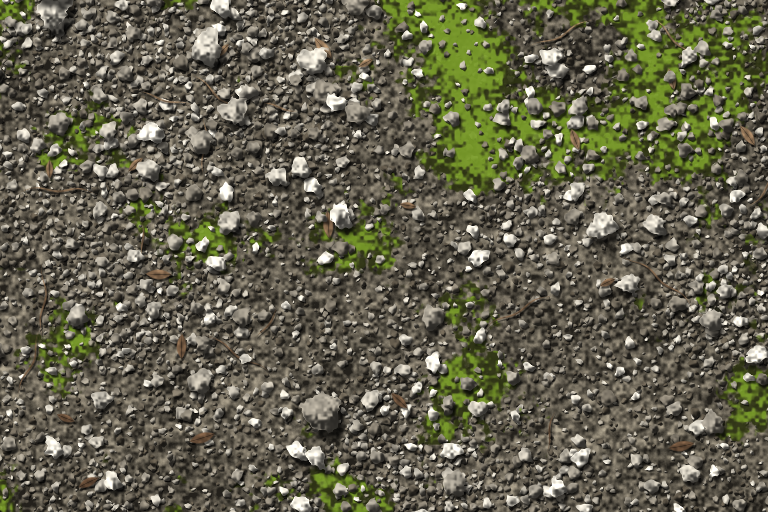
A Shadertoy shader for this texture:

```glsl
const vec2 SUN = vec2(-0.5, 0.866);

vec2 hash2(vec2 p) {
    vec3 q = fract(vec3(p.xyx) * vec3(0.1031, 0.1030, 0.0973));
    q += dot(q, q.yzx + 33.33);
    return fract((q.xx + q.yz) * q.zy);
}

float noise(vec2 p) {
    vec2 i = floor(p), f = fract(p);
    f = f * f * (3.0 - 2.0 * f);
    return mix(mix(hash2(i).x, hash2(i + vec2(1, 0)).x, f.x),
               mix(hash2(i + vec2(0, 1)).x, hash2(i + 1.0).x, f.x), f.y);
}

float fbm(vec2 p) {
    float sum = 0.0, amp = 0.5;
    for (int i = 0; i < 5; i++) {
        sum += amp * noise(p);
        p = mat2(1.6, 1.2, -1.2, 1.6) * p + 7.3;
        amp *= 0.5;
    }
    return sum;
}

mat2 rotation(float a) {
    float c = cos(a), s = sin(a);
    return mat2(c, s, -s, c);
}

// Signed edge of a lumpy, slightly elongated stone
float stoneEdge(vec2 q, float radius, vec2 rnd) {
    q = rotation(rnd.x * 6.28) * q;
    q.y *= 1.0 + 0.5 * rnd.y;
    float a = atan(q.y, q.x);
    float lump = 0.10 * sin(3.0 * a + rnd.y * 40.0) + 0.07 * sin(5.0 * a + rnd.x * 60.0);
    return length(q) * (1.0 + lump) - radius;
}

// One jittered layer of sunlit stones with cast shadows
void scatterStones(inout vec3 col, vec2 p, float cell, float density, float pale, float seed) {
    vec2 g = p / cell, home = floor(g);
    float blur = 0.8 / (iResolution.y * cell);
    float grit = noise(p * 170.0) - 0.5 + 0.6 * (noise(p * 75.0 + 9.0) - 0.5);
    for (int j = -1; j <= 1; j++)
    for (int i = -1; i <= 1; i++) {
        vec2 id = home + vec2(i, j);
        vec2 place = hash2(id + seed), kind = hash2(id + seed + 57.0), form = hash2(id + seed + 113.0);
        vec2 centre = id + 0.5 + 0.7 * (place - 0.5);
        vec2 q = g - centre;
        float cluster = smoothstep(0.25, 0.65, noise(centre * cell * 5.0 + 3.0));
        if (kind.x > density * (0.45 + 0.75 * cluster) || dot(q, q) > 1.1) continue;

        float radius = mix(0.24, 0.52, kind.y * kind.y);
        float shadow = stoneEdge(q + SUN * radius * 0.5, radius, form);
        col *= 1.0 - 0.68 * smoothstep(0.10, -0.12, shadow);

        float edge = stoneEdge(q, radius, form) + 0.10 * grit;
        float facing = dot(q, SUN) / radius + 0.9 * grit;
        float light = mix(0.34, 1.08, smoothstep(-0.85, 0.25, facing));
        float tone = clamp(pale + 0.8 * (form.y - 0.5), 0.0, 1.0);
        vec3 stone = mix(vec3(0.34, 0.31, 0.26), vec3(0.87, 0.85, 0.80), tone);
        stone *= light * (1.0 + 0.35 * grit);
        col = mix(col, stone, smoothstep(blur, -blur, edge));
    }
}

// Crumbly soil shaded by its own relief
vec3 soil(vec2 p) {
    float height = fbm(p * 34.0);
    float relief = height - fbm((p + SUN * 0.007) * 34.0);
    float tone = 0.40 + 1.5 * relief + 0.7 * (noise(p * 150.0) - 0.5) + 0.5 * (fbm(p * 6.0) - 0.5);
    return mix(vec3(0.13, 0.12, 0.10), vec3(0.66, 0.62, 0.54), clamp(tone, 0.0, 1.0));
}

// Velvety cushions, thicker toward the upper right
void growMoss(inout vec3 col, vec2 p) {
    float field = fbm(p * 5.5 + 21.0) + 0.26 * (fbm(p * 32.0) - 0.5);
    field += 0.10 * smoothstep(0.7, 1.6, p.x * 0.5 + p.y) - 0.02;
    float cover = smoothstep(0.53, 0.60, field + 0.14 * (noise(p * 120.0) - 0.5));
    float tuft = noise(p * 140.0) * 0.6 + noise(p * 60.0 + SUN) * 0.4;
    float lush = smoothstep(0.35, 0.8, tuft + 1.5 * (field - 0.60));
    vec3 moss = mix(vec3(0.17, 0.19, 0.07), vec3(0.45, 0.58, 0.15), lush);
    col = mix(col, moss, 0.92 * cover);
}

// Fallen leaves and thin bent twigs
void dropLitter(inout vec3 col, vec2 p, float aspect) {
    float px = 1.0 / iResolution.y;
    for (int i = 0; i < 34; i++) {
        vec2 place = hash2(vec2(i, 4.0)), kind = hash2(vec2(i, 71.0));
        mat2 turn = rotation(kind.x * 6.28);
        vec2 q = turn * (p - place * vec2(aspect, 1.0)), sun = turn * SUN;
        bool leaf = i < 18;
        float reach = leaf ? mix(0.014, 0.028, kind.y) : mix(0.025, 0.075, kind.y);
        q.y += (leaf ? 4.0 : 2.5) * (place.x - 0.5) * q.x * q.x;
        if (!leaf) q.y += 0.004 * sin(q.x * 70.0 + kind.x * 9.0);
        vec2 s = q + sun * 0.005;
        float girth = leaf ? reach * 0.38 : 0.0018;
        float width = girth * (1.0 - q.x * q.x / (reach * reach));
        float shade = girth * (1.0 - s.x * s.x / (reach * reach));
        col *= 1.0 - 0.55 * smoothstep(0.002, -0.002, abs(s.y) - shade);
        vec3 tint = mix(vec3(0.34, 0.25, 0.18), vec3(0.60, 0.49, 0.37), place.y);
        tint *= 0.75 + 0.5 * noise(q * 160.0) + 0.2 * clamp(q.y * sun.y / girth, -1.0, 1.0);
        if (leaf) tint *= 1.0 - 0.3 * smoothstep(0.0015, 0.0, abs(q.y));
        col = mix(col, tint, smoothstep(px, -px, abs(q.y) - width));
    }
}

void mainImage(out vec4 fragColor, in vec2 fragCoord) {
    vec2 p = fragCoord / iResolution.y;
    vec2 rough = p + 0.004 * (vec2(noise(p * 70.0), noise(p * 70.0 + 40.0)) - 0.5);

    vec3 col = soil(p);
    scatterStones(col, rough, 0.012, 0.60, 0.28, 11.0);
    scatterStones(col, rough, 0.019, 0.55, 0.36, 23.0);
    growMoss(col, p);
    scatterStones(col, rough, 0.017, 0.28, 0.50, 37.0);
    scatterStones(col, rough, 0.030, 0.42, 0.62, 41.0);
    dropLitter(col, p, iResolution.x / iResolution.y);
    scatterStones(col, rough, 0.046, 0.24, 0.74, 59.0);
    scatterStones(col, rough, 0.085, 0.11, 0.78, 83.0);

    fragColor = vec4(clamp(col * 1.06, 0.0, 1.0), 1.0);
}
```
